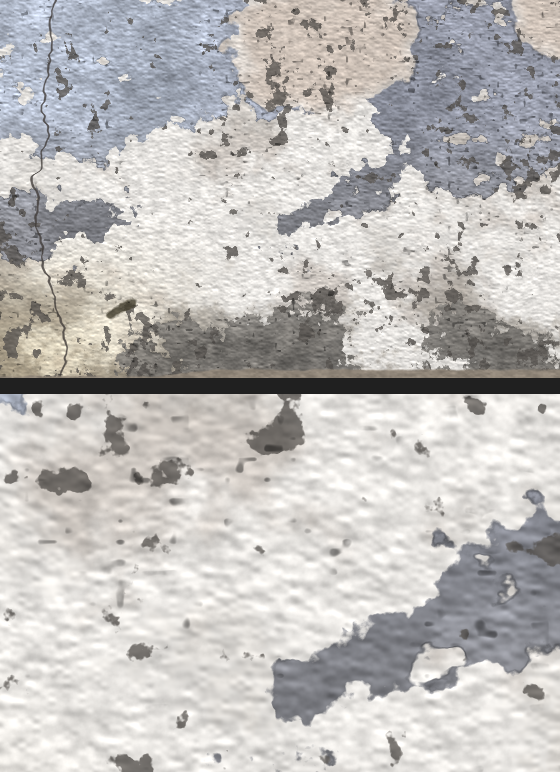
Top: the whole. Bottom: its middle third, enlarged.
Reproduce this texture procedurally as a Shadertoy shader.

```glsl
// Weathered wall: blue-grey paint flaking off pale plaster, with soot and a crack.
// Ragged layers are distance fields of soft shapes pushed about by fractal noise;
// a stretched noise height, lit from above, gives the brushed grain.

float hash(vec2 p) {
    return fract(sin(dot(p, vec2(127.1, 311.7))) * 43758.55);
}

float noise(vec2 p) {
    vec2 i = floor(p), f = fract(p);
    f = f * f * (3.0 - 2.0 * f);
    return mix(mix(hash(i), hash(i + vec2(1, 0)), f.x),
               mix(hash(i + vec2(0, 1)), hash(i + vec2(1, 1)), f.x), f.y);
}

float fbm(vec2 p) {
    float sum = 0.0, amp = 0.5;
    for (int i = 0; i < 5; i++) {
        sum += amp * noise(p);
        p = mat2(1.6, 1.2, -1.2, 1.6) * p + 7.3;
        amp *= 0.5;
    }
    return sum / 0.97;
}

// Positive inside, roughly in canvas heights
float blob(vec2 p, vec2 centre, vec2 radius) {
    return (1.0 - length((p - centre) / radius)) * min(radius.x, radius.y);
}

float streak(vec2 p, vec2 a, vec2 b, float radius) {
    vec2 ab = b - a;
    float t = clamp(dot(p - a, ab) / dot(ab, ab), 0.0, 1.0);
    return radius - length(p - a - ab * t);
}

float grainHeight(vec2 p) {
    p.y += 0.06 * p.x + 0.012 * noise(p * 9.0);
    return 0.65 * noise(p * vec2(65, 135)) + 0.35 * noise(p * vec2(150, 240) + 31.0);
}

float crackX(float y) {
    float x = 0.122 - 0.028 * smoothstep(0.56, 0.53, y) + 0.075 * smoothstep(0.45, 0.08, y);
    x += 0.016 * smoothstep(0.75, 1.0, y);
    return x + 0.022 * (noise(vec2(y * 17.0, 3.0)) - 0.5) + 0.008 * (noise(vec2(y * 75.0, 8.0)) - 0.5);
}

void mainImage(out vec4 fragColor, in vec2 fragCoord) {
    vec2 p = fragCoord / iResolution.y;
    float soft = max(0.004, 1.0 / iResolution.y);
    float broad = fbm(p * 5.0 + 2.0) - 0.5;
    float ragged = fbm(p * 24.0 + 11.0) - 0.5;
    float fine = fbm(p * 70.0 + 5.0) - 0.5;
    float edge = 0.2 * broad + 0.13 * ragged + 0.03 * fine;

    // Plaster, warmer and dirtier in drifts
    vec3 col = mix(vec3(0.91, 0.90, 0.885), vec3(0.80, 0.775, 0.75), smoothstep(-0.08, 0.2, broad + 0.5 * ragged));
    float bare = blob(p, vec2(0.85, 0.88), vec2(0.24, 0.17)) + 0.1 * broad + 0.06 * ragged;
    float corner = blob(p, vec2(1.48, 0.97), vec2(0.13)) + 0.05 * ragged;
    col = mix(col, vec3(0.81, 0.755, 0.71), 0.8 * smoothstep(-0.03, 0.05, max(bare, corner)));
    float low = smoothstep(0.5, 0.0, p.y);
    float stain = smoothstep(-0.02, 0.22, fbm(p * vec2(6, 9) + 40.0) - 0.56 + 0.2 * low + 0.4 * fine);
    col = mix(col, vec3(0.53, 0.505, 0.47), 0.7 * stain * (0.2 + 0.8 * low));
    col = mix(col, col * vec3(1.0, 0.97, 0.88), smoothstep(0.7, 0.1, p.x) * low);

    // Paint that still clings to the wall
    float paint = blob(p, vec2(0.2, 0.93), vec2(0.48, 0.36));
    paint = max(paint, blob(p, vec2(1.23, 0.8), vec2(0.28, 0.3)));
    paint = max(paint, streak(p, vec2(0.7, 0.36), vec2(1.04, 0.55), 0.055));
    paint = max(paint, blob(p, vec2(0.18, 0.41), vec2(0.23, 0.085)));
    paint = max(paint, blob(p, vec2(0.75, 0.74), vec2(0.07, 0.04)));
    paint = min(paint + edge, -max(bare, corner));
    float chips = 0.2 - fbm(p * vec2(15, 19) + 63.0) + 0.5;
    paint = min(paint, 0.25 * chips + 0.02 * fine);
    float painted = smoothstep(-soft, soft, paint);
    vec3 blue = mix(vec3(0.72, 0.755, 0.82), vec3(0.54, 0.555, 0.605), smoothstep(0.35, 0.95, p.x));
    blue = mix(vec3(0.52, 0.525, 0.55), blue, smoothstep(0.4, 0.75, p.y));
    blue *= 1.0 + 0.55 * broad + 0.35 * ragged;
    col = mix(col, blue, painted);
    float rim = smoothstep(0.007, 0.0, abs(paint - 0.003));
    col *= 1.0 - 0.25 * rim * smoothstep(-0.1, 0.12, broad + ragged);

    // Sooty render showing through near the ground
    float soot = blob(p, vec2(0.72, 0.06), vec2(0.36, 0.12));
    soot = max(soot, blob(p, vec2(1.33, 0.06), vec2(0.28, 0.1)));
    soot += edge + 0.08 * fine - 0.01;
    float sooty = smoothstep(-soft, 3.0 * soft, soot);
    col = mix(col, vec3(0.43, 0.42, 0.405) * (1.0 + 0.8 * ragged), 0.88 * sooty);

    // Small dark flakes, thickest low down and at the right
    float crowd = 0.07 * low + 0.13 * smoothstep(0.2, 0.0, length((p - vec2(1.43, 0.46)) * vec2(1.3, 0.8)));
    float flake = fbm(p * 32.0 + 90.0) + 0.4 * broad + crowd;
    col = mix(col, vec3(0.34, 0.325, 0.31), 0.8 * smoothstep(0.70, 0.75, flake));
    float scar = streak(p, vec2(0.29, 0.165), vec2(0.35, 0.195), 0.011) + 0.03 * ragged;
    col = mix(col, vec3(0.27, 0.25, 0.19), 0.85 * smoothstep(-soft, soft, scar));

    // Brushed relief, lit from above, with pits
    float height = grainHeight(p);
    float slope = height - grainHeight(p + vec2(0.001, 0.0045));
    float rough = mix(0.22, 0.34, max(painted, sooty));
    col *= 1.0 + rough * slope + 0.14 * (height - 0.5) + 0.25 * fine;
    float pit = smoothstep(0.80, 0.95, noise(p * vec2(85, 110) + 17.0)) * smoothstep(-0.05, 0.2, broad + ragged + 0.05);
    col *= 1.0 - 0.4 * pit;

    // Hairline crack and the ledge at the foot
    float gap = abs(p.x - crackX(p.y));
    float width = 0.0015 + 0.002 * noise(vec2(p.y * 40.0, 1.0));
    col = mix(col, vec3(0.25, 0.23, 0.22), 0.8 * smoothstep(width + 0.5 * soft, width - 0.5 * soft, gap));
    float ledge = 0.004 + 0.018 * smoothstep(0.4, 0.6, p.x) + 0.012 * ragged - p.y;
    col = mix(col, vec3(0.56, 0.52, 0.47) * (0.85 + 0.3 * height), smoothstep(-soft, soft, ledge));

    fragColor = vec4(clamp(col, 0.0, 1.0), 1.0);
}
```
